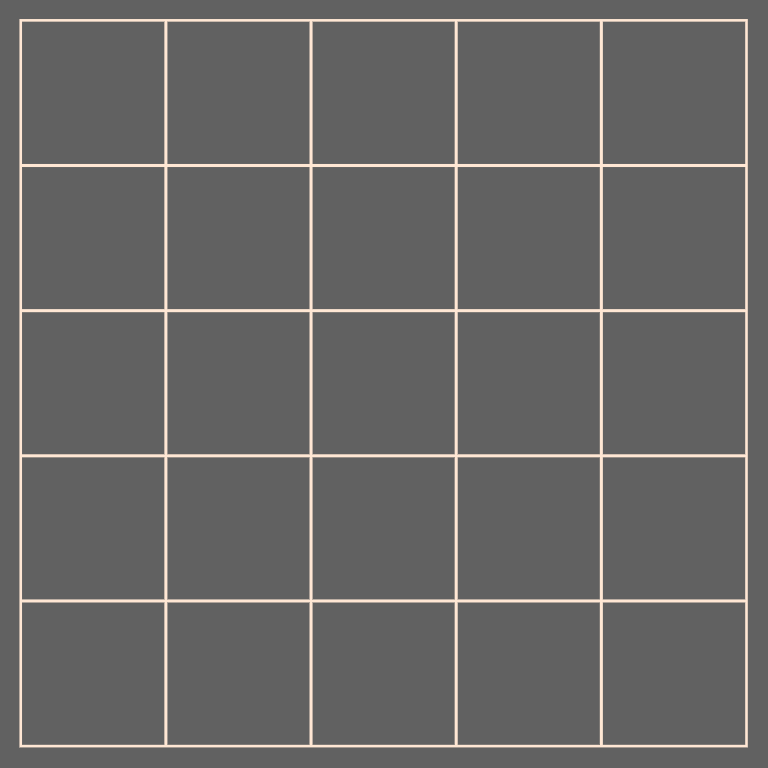
Give the GLSL for this pattern, as a Shadertoy shader.

```glsl
const float CELLS = 5.0;
const float PITCH = 0.189;
const vec2 GRID_ORIGIN = vec2(0.0270, 0.0285);
const float INNER_WIDTH = 0.0040;
const float BORDER_WIDTH = 0.0034;
const vec3 BACKGROUND = vec3(0.38);
const vec3 LINE_COLOR = vec3(1.0, 0.905, 0.83);

// Antialiased coverage of a signed distance
float coverage(float dist, float pixel) {
    return clamp(0.5 - dist / pixel, 0.0, 1.0);
}

// Signed distance to the nearest of cells + 1 parallel lines
float lineDistance(float x, float pitch, float cells) {
    float index = clamp(round(x / pitch), 0.0, cells);
    bool isBorder = index < 0.5 || index > cells - 0.5;
    float width = isBorder ? BORDER_WIDTH : INNER_WIDTH;
    return abs(x - index * pitch) - 0.5 * width;
}

// Signed distance to a square centred on the origin
float squareDistance(vec2 p, float halfSize) {
    vec2 q = abs(p) - halfSize;
    return max(q.x, q.y);
}

// Grid lines cut off at the outer frame
float gridMask(vec2 p, float pitch, float cells, float pixel) {
    float lines = min(lineDistance(p.x, pitch, cells),
                      lineDistance(p.y, pitch, cells));
    float halfSpan = 0.5 * pitch * cells;
    float frame = squareDistance(p - halfSpan, halfSpan + 0.5 * BORDER_WIDTH);
    return coverage(max(lines, frame), pixel);
}

void mainImage(out vec4 fragColor, in vec2 fragCoord) {
    float side = min(iResolution.x, iResolution.y);
    vec2 uv = (fragCoord - 0.5 * iResolution.xy) / side + 0.5;
    float mask = gridMask(uv - GRID_ORIGIN, PITCH, CELLS, 1.0 / side);
    fragColor = vec4(mix(BACKGROUND, LINE_COLOR, mask), 1.0);
}
```
